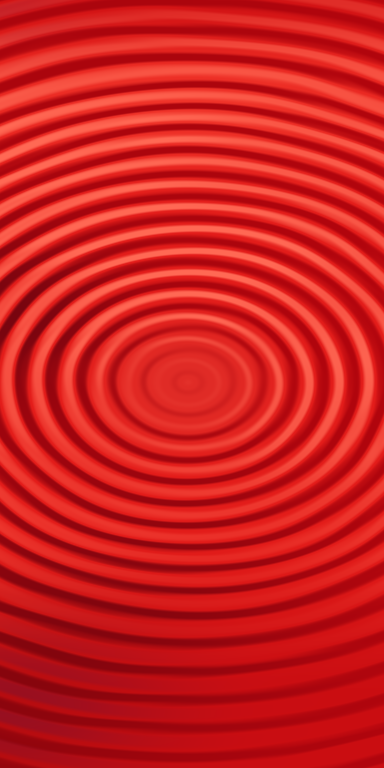
Write a Shadertoy shader that draws this background.

```glsl
// Glossy red liquid with concentric elliptical ripples spreading from the middle.
// A warped ellipse radius drives a wave; soft light and shade fields tint its
// crests and troughs, while layered sines add thin reflected streaks.

const float TAU = 6.2831853;
const float RING_SPACING = 0.0287;
const vec2 RIPPLE_CENTER = vec2(-0.005, 0.002);

const vec3 BODY_RED = vec3(0.89, 0.11, 0.10);
const vec3 CORAL = vec3(1.00, 0.41, 0.33);
const vec3 CRIMSON = vec3(0.74, 0.02, 0.05);
const vec3 MAROON = vec3(0.47, 0.02, 0.06);
const vec3 PLUM = vec3(0.60, 0.07, 0.17);
const vec3 CENTER_RED = vec3(0.88, 0.17, 0.15);

// Soft elliptical spot, 1 at its center.
float glow(vec2 p, vec2 center, vec2 size) {
    vec2 d = (p - center) / size;
    return exp(-dot(d, d));
}

// Slow wavering made of three sines.
float layeredSines(vec2 p) {
    return 0.5 * sin(p.x * 9.0 + p.y * 13.0)
         + 0.3 * sin(p.x * 17.0 - p.y * 29.0 + 1.7)
         + 0.2 * sin(p.x * 5.0 + p.y * 61.0 + 4.1);
}

// Ellipse radius whose rings widen towards the top and bottom.
float rippleRadius(vec2 p) {
    float r = length(p * vec2(0.73, 1.0));
    float wideStart = mix(0.29, 0.39, smoothstep(-0.1, 0.1, p.y));
    return r - 0.22 * max(r - wideStart, 0.0);
}

// Wave height from -1 to 1, with thin streaks riding on it.
float rippleHeight(vec2 p, float r) {
    float waver = layeredSines(p);
    float phase = TAU * r / RING_SPACING + 0.55 * waver * smoothstep(0.05, 0.3, r);
    float streak = sin(phase * 2.0 + 7.0 * p.x + 3.0 * waver);
    float fine = sin(phase * 3.0 - 11.0 * p.x + 2.0);
    return cos(phase) + 0.17 * streak + 0.09 * fine;
}

void mainImage(out vec4 fragColor, in vec2 fragCoord) {
    vec2 p = (fragCoord - 0.5 * iResolution.xy) / iResolution.y - RIPPLE_CENTER;
    float r = rippleRadius(p);
    float outer = smoothstep(0.015, 0.13, r);
    float height = rippleHeight(p, r) * mix(0.22, 1.0, outer);

    // Where crests catch light and troughs fall into shade
    float light = smoothstep(-0.40, 0.08, p.y) * (1.0 - 0.65 * smoothstep(0.36, 0.5, p.y));
    light *= 0.78 + 0.22 * layeredSines(p * 0.8 + 0.3);
    light += 0.25 * glow(p, vec2(-0.06, 0.24), vec2(0.22, 0.16));
    float shade = 0.25 + 0.75 * glow(p, vec2(-0.23, 0.09), vec2(0.14, 0.11))
                + 0.55 * glow(p, vec2(-0.12, -0.28), vec2(0.30, 0.17));
    shade *= 1.0 - 0.35 * smoothstep(0.0, 0.25, p.x);
    float bottom = smoothstep(-0.18, -0.42, p.y);
    float topEdge = smoothstep(0.40, 0.5, p.y);

    // Crest, body and trough colors
    vec3 body = mix(BODY_RED, CRIMSON, 0.65 * bottom + 0.45 * topEdge);
    body = mix(body, CENTER_RED, 1.0 - outer);
    body += vec3(0.05, 0.09, 0.06) * glow(p, vec2(0.0, 0.36), vec2(0.30, 0.08));
    vec3 crest = mix(body, CORAL, clamp(light, 0.0, 1.0));
    vec3 trough = mix(CRIMSON, MAROON, clamp(shade, 0.0, 1.0));
    vec3 color = mix(body, crest, smoothstep(0.05, 1.0, height));
    color = mix(color, trough, smoothstep(0.0, 0.95, -height));

    // Cool reflections along the lower left and upper left
    float cool = glow(p, vec2(-0.24, -0.42), vec2(0.20, 0.09))
               + 0.5 * glow(p, vec2(-0.26, 0.49), vec2(0.12, 0.06));
    float coolStreak = smoothstep(-0.3, 0.8, sin(TAU * r / RING_SPACING + 1.8));
    color = mix(color, PLUM, 0.7 * cool * coolStreak);
    color *= 1.0 - 0.10 * bottom * smoothstep(0.1, -0.25, p.x);

    fragColor = vec4(clamp(color, 0.0, 1.0), 1.0);
}
```
